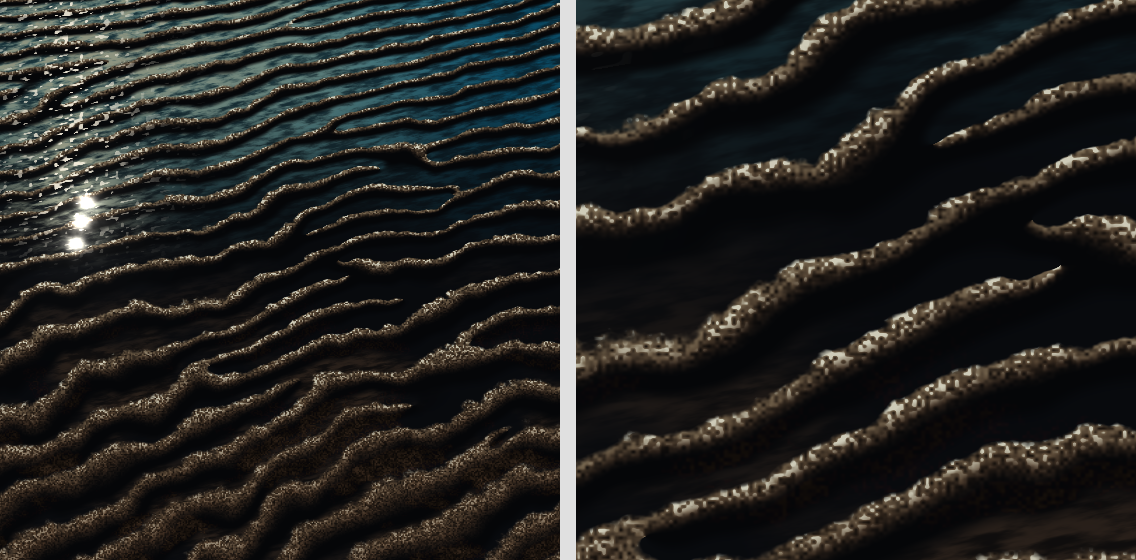
Left, the full canvas; right, a detail of the centre.
A WebGL 1 fragment shader for this texture:

```glsl
precision highp float;
uniform vec2 u_resolution;

const vec3 NIGHT = vec3(0.030, 0.038, 0.052);
const vec3 BROWN = vec3(0.235, 0.170, 0.120);
const vec3 TAN = vec3(0.46, 0.40, 0.31);
const vec3 TEAL = vec3(0.15, 0.33, 0.37);
const vec3 DEEP_BLUE = vec3(0.04, 0.23, 0.31);
const vec3 SILVER = vec3(0.56, 0.58, 0.50);
const vec3 PALE = vec3(0.97, 0.94, 0.87);

const float TAU = 6.28319;
const float FAR_SPACING = 0.027;    // ripple spacing at the top
const float SPACING_GROWTH = 0.070; // widening towards the bottom
const float NEAR_TILT = 0.54;
const float FAR_TILT = 0.17;
const int FORKS = 18;
const float EDGE = 0.0016;          // softness of the crest line
const vec2 GRAIN_SCALE = vec2(400.0, 430.0);
const vec2 SUN = vec2(0.145, 0.602);

float hash(vec2 p) {
  vec3 q = fract(p.xyx * 0.1031);
  q += dot(q, q.yzx + 33.33);
  return fract((q.x + q.y) * q.z);
}

float noise(vec2 p) {
  vec2 i = floor(p), f = fract(p);
  f = f * f * (3.0 - 2.0 * f);
  return mix(mix(hash(i), hash(i + vec2(1.0, 0.0)), f.x),
             mix(hash(i + vec2(0.0, 1.0)), hash(i + 1.0), f.x), f.y);
}

float fbm(vec2 p) {
  float sum = 0.0, gain = 0.53;
  for (int i = 0; i < 4; i++) {
    sum += gain * noise(p);
    p = mat2(1.6, 1.2, -1.2, 1.6) * p + 7.3;
    gain *= 0.5;
  }
  return sum;
}

// x: ripple count rising up the canvas, y: local spacing
vec2 ripples(vec2 p) {
  float t = p.y - mix(NEAR_TILT, FAR_TILT, p.y) * (p.x - 0.5);
  t -= 0.10 * p.y * (p.x - 0.5) * (p.x - 0.5);
  t += (noise(p * vec2(5.0, 4.0) + 3.0) - 0.5) * mix(0.090, 0.028, p.y);
  t += (noise(p * vec2(14.0, 9.0) + 8.0) - 0.5) * mix(0.054, 0.008, p.y);
  t += (noise(p * vec2(36.0, 26.0)) - 0.5) * mix(0.014, 0.004, p.y);
  float spacing = max(FAR_SPACING + SPACING_GROWTH * (1.0 - t), 0.014);
  float phase = -log(spacing) / SPACING_GROWTH;
  // Phase vortices make ridges split and end
  for (int i = 0; i < FORKS; i++) {
    float k = float(i);
    vec2 fork = vec2(hash(vec2(k, 4.0)), 0.2 + 0.8 * fract(k * 0.618 + 0.15));
    vec2 d = p - fork;
    d.y -= 0.28 * d.x;
    phase += (mod(k, 2.0) * 2.0 - 1.0) * atan(d.y * 1.5, d.x + 1e-5) / TAU;
  }
  return vec2(phase, spacing);
}

// Sky reflected by the wet troughs
vec3 water(vec2 p, float glitterColumn) {
  float level = p.y - 0.2 * p.x;
  float patches = fbm(p * vec2(5.0, 9.0) + 21.0);
  float streaks = fbm(vec2(p.x * 45.0, level * 190.0));
  float texture = smoothstep(0.25, 0.75, streaks);
  vec3 sky = mix(TEAL, DEEP_BLUE, smoothstep(0.5, 0.95, p.x));
  float reach = smoothstep(0.52, 0.92, p.y + 0.2 * (patches - 0.5));
  vec3 col = mix(NIGHT, sky, reach * (0.55 + 0.8 * texture));
  float sheen = smoothstep(0.62, 0.90, p.y) * smoothstep(0.95, 0.15, p.x);
  sheen = max(sheen, glitterColumn) * smoothstep(0.32, 0.66, 0.35 * patches + 0.65 * streaks);
  col = mix(col, SILVER, sheen);
  float mud = smoothstep(0.62, 0.3, p.y) * smoothstep(0.40, 0.70, patches);
  return mix(col, BROWN * (0.4 + 0.9 * texture), 0.5 * mud);
}

void main() {
  vec2 p = gl_FragCoord.xy / u_resolution;
  float nearness = smoothstep(0.62, 0.05, p.y);
  vec2 ripple = ripples(p);
  float grain = noise(p * GRAIN_SCALE);
  float clumps = fbm(p * vec2(55.0, 75.0));

  // Ridge profile: shadowed foot, lit slope, crisp upper crest
  float width = mix(0.42, 0.74, nearness) + 0.28 * (noise(p * vec2(9.0, 12.0) + 40.0) - 0.5);
  float v = fract(ripple.x);
  float crest = width + (clumps - 0.5) * 0.24;
  float soft = EDGE / ripple.y + 0.06 * nearness;
  float ridge = 1.0 - smoothstep(crest - soft, crest + soft, v);
  float slope = clamp(v / crest, 0.0, 1.0);
  float open = smoothstep(1.0, 0.76, v);

  // Light on the troughs
  float dx = (p.x - 0.12) / 0.13;
  float column = exp(-dx * dx) * smoothstep(0.50, 0.66, p.y);
  vec3 col = mix(NIGHT * 0.6, water(p, column), open);

  // Light on the sand
  float sunny = exp(-2.2 * length((p - SUN) * vec2(0.8, 1.3)));
  float glare = mix(0.85, 0.30, nearness) + 0.5 * sunny;
  float lit = smoothstep(mix(0.30, 0.10, nearness), 0.85, slope) * (0.45 + 1.1 * clumps);
  vec3 sand = mix(NIGHT * 0.6, BROWN * (0.35 + 1.2 * grain), min(lit, 1.2));
  float rim = smoothstep(0.50, 0.95, slope) * glare;
  sand = mix(sand, TAN, min(rim * (0.05 + 1.5 * grain * (0.4 + clumps)), 1.0));
  float glint = smoothstep(0.55, 0.78, grain) * smoothstep(0.36, 0.60, clumps);
  sand = mix(sand, mix(SILVER, PALE, 0.6), min(glint * rim * 1.25, 1.0));
  col = mix(col, sand, ridge);

  // Rough dim sand spilling into the near hollows
  float spill = smoothstep(0.42, 0.68, fbm(p * vec2(9.0, 13.0) + 60.0));
  col = max(col, BROWN * spill * nearness * (0.2 + 0.9 * grain) * (0.3 + 0.9 * clumps));

  // Sparkles above the sun's reflection
  float spark = smoothstep(0.70, 0.84, noise(vec2(p.x * 110.0, (p.y - 0.2 * p.x) * 230.0)));
  col = mix(col, PALE, spark * column * open * 0.9);

  // Broken sun reflection and halo
  float rays = 0.0;
  for (int i = 0; i < 3; i++) {
    float k = float(i) - 1.0;
    vec2 d = p - SUN - vec2(-0.010, -0.037) * -k;
    d.y *= 1.3;
    float r = length(d) * (1.0 + 0.5 * (clumps - 0.5));
    float star = 0.75 + 0.25 * cos(8.0 * atan(d.y, d.x + 1e-5));
    rays += exp(-r * r * 4500.0) * 1.4 + star * exp(-r * 60.0) * 0.45;
  }
  col += PALE * (rays + 0.10 * exp(-length(p - SUN) * 14.0));
  gl_FragColor = vec4(min(col, 1.0), 1.0);
}
```
